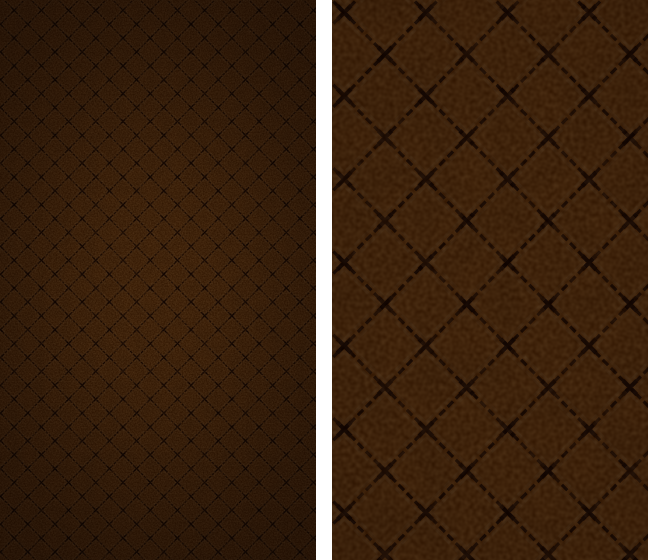
Left, the full canvas; right, a detail of the centre.
A WebGL 1 fragment shader for this pattern:

```glsl
precision highp float;

uniform vec2 u_resolution;

// Lengths are fractions of the canvas height
const vec2 PERIOD = vec2(0.0486, 0.0496); // diamond width and height
const vec2 LATTICE_CENTER = vec2(0.0104, 0.0104);
const float CROSS_HALF_WIDTH = 0.00125;
const float DASH_HALF_WIDTH = 0.00095;
const float RIM_OFFSET = 0.0027;
const float RIM_HALF_WIDTH = 0.0009;
const float DASHES_PER_EDGE = 5.0;
const float DASH_FILL = 0.66;
const float CROSS_ARM = 0.17;            // fraction of a diamond edge
const float CROSS_STRENGTH = 1.0;
const float DASH_STRENGTH = 0.88;
const float RIM_STRENGTH = 0.42;
const float STITCH_WEAR = 0.35;
const float GRAIN_SCALE = 400.0;
const float GRAIN_STRENGTH = 0.047;
const float MOTTLE_SCALE = 45.0;
const float MOTTLE_STRENGTH = 0.06;

const vec3 CLOTH_CENTER = vec3(0.248, 0.137, 0.042);
const vec3 CLOTH_EDGE = vec3(0.153, 0.080, 0.025);
const vec3 GRAIN_TINT = vec3(1.0, 0.95, 0.75);
const vec3 STITCH_COLOR = vec3(0.070, 0.022, 0.006);
const vec3 RIM_COLOR = vec3(0.285, 0.195, 0.110);

float hash(vec2 p) {
  return fract(sin(dot(p, vec2(127.1, 311.7))) * 43758.55);
}

vec2 gradient(vec2 cell) {
  float angle = 6.28318 * hash(cell);
  return vec2(cos(angle), sin(angle));
}

float gradientNoise(vec2 p) {
  vec2 i = floor(p);
  vec2 f = p - i;
  vec2 w = f * f * f * (f * (f * 6.0 - 15.0) + 10.0);
  vec2 e = vec2(1.0, 0.0);
  float bottom = mix(dot(gradient(i), f),
                     dot(gradient(i + e.xy), f - e.xy), w.x);
  float top = mix(dot(gradient(i + e.yx), f - e.yx),
                  dot(gradient(i + e.xx), f - e.xx), w.x);
  return mix(bottom, top, w.y);
}

// Antialiased coverage of a band around zero
float band(float d, float halfWidth, float pixel) {
  return clamp((halfWidth - abs(d)) / pixel + 0.5, 0.0, 1.0);
}

// x: dark thread, y: pale rim; lines lie at whole values of across
vec2 stitchLine(float across, float along, float pixel, float seed) {
  float edgeLength = 0.5 * length(PERIOD);
  float line = floor(across + 0.5);
  float d = (across - line) * PERIOD.x * PERIOD.y / length(PERIOD);

  // Thin dashes between bold crossings
  float dashPhase = along * DASHES_PER_EDGE;
  float dashId = floor(dashPhase + 0.5);
  float dashLength = edgeLength / DASHES_PER_EDGE;
  float dash = band((dashPhase - dashId) * dashLength,
                    0.5 * DASH_FILL * dashLength, pixel);
  float toCrossing = (along - floor(along + 0.5)) * edgeLength;
  float arm = band(toCrossing, CROSS_ARM * edgeLength, pixel);

  // Uneven thread strength
  float wear = 1.0 - STITCH_WEAR * hash(vec2(line + seed, dashId));
  float thread = max(DASH_STRENGTH * dash * band(d, DASH_HALF_WIDTH, pixel),
                     CROSS_STRENGTH * arm * band(d, CROSS_HALF_WIDTH, pixel));
  float rim = band(abs(d) - RIM_OFFSET, RIM_HALF_WIDTH, pixel);
  return vec2(thread, rim * mix(0.4, 1.0, max(dash, arm))) * wear;
}

void main() {
  vec2 p = (gl_FragCoord.xy - 0.5 * u_resolution) / u_resolution.y;
  vec2 uv = gl_FragCoord.xy / u_resolution;
  float pixel = 1.0 / u_resolution.y;

  // Soft light falling off toward the corners
  float falloff = length((uv - 0.5) * vec2(1.15, 1.45));
  float shade = smoothstep(0.05, 0.95, falloff);
  vec3 color = mix(CLOTH_CENTER, CLOTH_EDGE, shade);
  float light = mix(1.0, 0.65, shade);

  // Diagonal lattice
  vec2 q = (p - LATTICE_CENTER) / PERIOD;
  vec2 diagonal = vec2(q.x + q.y, q.x - q.y);
  vec2 rising = stitchLine(diagonal.y, diagonal.x, pixel, 0.0);
  vec2 falling = stitchLine(diagonal.x, diagonal.y, pixel, 57.0);
  vec2 stitch = max(rising, falling);

  // Broad mottling and fine cloth grain
  color *= 1.0 + MOTTLE_STRENGTH * gradientNoise(p * MOTTLE_SCALE + 100.0);
  vec2 turned = vec2(0.8 * p.x - 0.6 * p.y, 0.6 * p.x + 0.8 * p.y);
  float grain = gradientNoise(p * GRAIN_SCALE + 500.0)
              + 0.8 * gradientNoise(turned * GRAIN_SCALE * 0.75 + 900.0);
  vec3 grainColor = GRAIN_STRENGTH * grain * light * GRAIN_TINT;

  color = mix(color, RIM_COLOR * light, RIM_STRENGTH * stitch.y);
  color = mix(color, STITCH_COLOR * light, stitch.x);
  color += grainColor * (1.0 - 0.5 * stitch.x);
  gl_FragColor = vec4(max(color, 0.0), 1.0);
}
```
